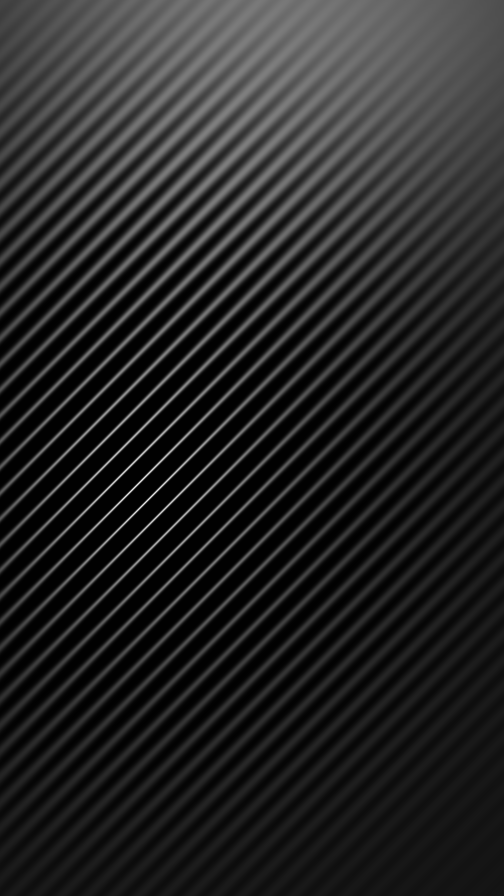
This background is drawn by a WebGL 1 fragment shader. Its source:

```glsl
precision highp float;
// Diagonal light lines on black, sharp at a focus point and blurred away from it.
// Each line is a Gaussian of constant energy, so wide blur melts into an even
// grey; a soft elliptical glow at the top edge sets the local brightness.

uniform vec2 u_resolution;

// All lengths are in canvas heights
const float LINE_PERIOD = 0.02878;            // spacing measured along x - y
const float LINE_OFFSET = -0.3056;            // x - y of one line's centre
const vec2  FOCUS_POINT = vec2(0.156, 0.447);
const float FOCUS_RANGE = 0.573;              // distance of the full blur
const float SHARP_SIGMA = 0.030;              // line sigma, in periods
const float BLUR_SIGMA  = 0.40;               // sigma added at full blur
const float BLUR_CURVE  = 1.5;
const vec2  GLOW_CENTER = vec2(0.31, 1.0);
const vec2  GLOW_RADIUS = vec2(0.36, 0.27);
const float GLOW_LEVEL  = 0.37;
const float BASE_LEVEL  = 0.075;
const float BLACK_LEVEL = 0.004;

// Mean brightness before it is gathered into lines
float meanLight(vec2 p) {
  vec2 q = (p - GLOW_CENTER) / GLOW_RADIUS;
  return BASE_LEVEL + GLOW_LEVEL * exp(-dot(q, q));
}

// Line width, widened to at least the footprint of a pixel
float lineSigma(vec2 p, float pixel) {
  float defocus = length(p - FOCUS_POINT) / FOCUS_RANGE;
  float sigma = SHARP_SIGMA + BLUR_SIGMA * pow(defocus, BLUR_CURVE);
  return length(vec2(sigma, 0.41 * pixel / LINE_PERIOD));
}

// Repeated Gaussian whose average over a period is one
float lineProfile(float phase, float sigma) {
  float d = fract(phase + 0.5) - 0.5;
  float sum = 0.0;
  for (int i = -2; i <= 2; i++) {
    float x = (d + float(i)) / sigma;
    sum += exp(-0.5 * x * x);
  }
  return sum / (sigma * 2.5066);
}

void main() {
  float pixel = 1.0 / u_resolution.y;
  vec2 p = gl_FragCoord.xy * pixel;

  float phase = (p.x - p.y - LINE_OFFSET) / LINE_PERIOD;
  float light = meanLight(p) * lineProfile(phase, lineSigma(p, pixel));

  gl_FragColor = vec4(vec3(min(BLACK_LEVEL + light, 1.0)), 1.0);
}
```
